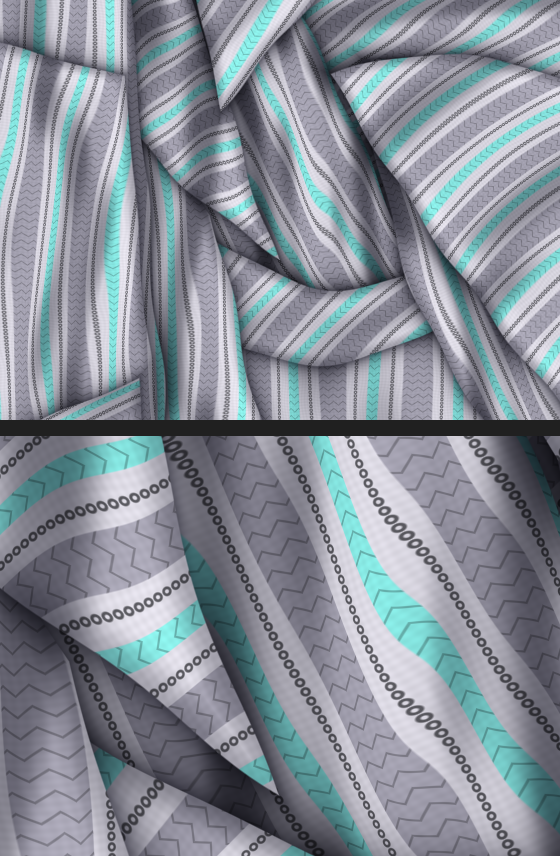
Top, the full canvas; bottom, a detail of the centre.
Reproduce this texture procedurally as a WebGL 2 fragment shader.

```glsl
#version 300 es
precision highp float;
// Crumpled striped cotton: overlapping cloth panels are laid back to front.
// Each panel has two curved edges, its own stripe direction and soft ripples;
// stripes carry chevron stitching, chain lines and a fine woven grain.
uniform vec2 u_resolution;
out vec4 fragColor;

const vec3 PALE = vec3(0.86, 0.85, 0.89);
const vec3 GREY = vec3(0.655, 0.645, 0.705);
const vec3 AQUA = vec3(0.53, 0.91, 0.89);
const vec3 THREAD = vec3(0.22, 0.22, 0.24);
const vec3 SHADOW = vec3(0.15, 0.15, 0.20);
const vec4 EVERYWHERE = vec4(0.0, -9.0, 0.0, 0.0);

vec2 turn(vec2 p, float angle) {
  float c = cos(angle), s = sin(angle);
  return vec2(c * p.x + s * p.y, c * p.y - s * p.x);
}

// Distance to the left of a bent line: (x, y, heading, curvature).
float bentEdge(vec2 p, vec4 line) {
  vec2 q = turn(p - line.xy, line.z);
  return (q.y - line.w * q.x * q.x) / sqrt(1.0 + 4.0 * line.w * line.w * q.x * q.x);
}

float lineMask(float dist, float halfWidth, float blur) {
  return 1.0 - smoothstep(halfWidth - blur, halfWidth + blur, abs(dist));
}

// Rows of thin zigzag stitches running across a band.
float chevrons(vec2 q, float pixel) {
  float zigzag = abs(fract(q.y / 0.021) - 0.5) * 0.018;
  float row = (fract((q.x + zigzag) / 0.017) - 0.5) * 0.017;
  return lineMask(row, 0.0011, pixel);
}

// Small open links strung along a line.
float chain(float across, float along, float pixel) {
  float link = (fract(along / 0.0085) - 0.5) * 0.0085;
  float ring = length(vec2(across, link)) - 0.0027;
  return lineMask(ring, 0.0011, pixel);
}

// Layered sines give irregular, soft pleats.
float pleats(vec2 p, float frequency) {
  vec2 q = p * frequency;
  return 0.65 * sin(q.x + 1.2 * sin(0.35 * q.y + 0.4)) + 0.35 * sin(2.3 * q.x - 0.6 * q.y + 1.7);
}

// Flat cloth: q.x runs along the stripes, q.y across them.
vec3 stripedCloth(vec2 q, float period, float pixel) {
  float centre = abs(fract(q.y / period + 0.5) - 0.5);
  float blur = pixel / period;
  float aqua = lineMask(centre, 0.074, blur);
  float grey = smoothstep(0.345 - blur, 0.345 + blur, centre);
  vec3 color = mix(mix(PALE, GREY, grey), AQUA, aqua);
  color *= 1.0 - 0.25 * chevrons(q, pixel) * max(grey, aqua);
  color = mix(color, THREAD, 0.8 * chain((centre - 0.23) * period, q.x, pixel));
  float grain = sin(q.x * 900.0 + 2.0 * sin(q.y * 70.0)) + sin(q.y * 780.0 + 2.0 * sin(q.x * 55.0));
  return color * (1.0 + 0.014 * grain);
}

// stripe: aqua anchor, heading, bend. ripple: heading, frequency, depth, stripe period.
vec3 drape(vec3 under, vec2 p, vec4 edgeA, vec4 edgeB, vec4 stripe, vec4 ripple) {
  float pixel = 1.0 / u_resolution.y;
  float inside = min(bentEdge(p, edgeA), bentEdge(p, edgeB));
  inside += 0.010 * sin(p.x * 17.0 + 1.0) * sin(p.y * 15.0);
  float wave = pleats(turn(p, ripple.x), ripple.y);
  vec2 q = turn(p - stripe.xy, stripe.z);
  q.y += 0.013 * wave - stripe.w * q.x * q.x;
  float crest = (inside - 0.04) / 0.025;
  // Broad lit crests with narrow, darker valleys.
  float valley = smoothstep(0.1, -0.95, wave);
  float light = 0.96 + 0.25 * ripple.z * wave - 2.3 * ripple.z * valley;
  light *= mix(0.70, 1.0, smoothstep(0.0, 0.03, inside));
  light += 0.06 * exp(-crest * crest);
  vec3 cloth = stripedCloth(q, ripple.w, pixel) * mix(SHADOW, vec3(1.0), clamp(light, 0.0, 1.06));
  float dimming = 0.72 * exp(-max(-inside, 0.0) / 0.022);
  vec3 shaded = under * mix(vec3(1.0), SHADOW, dimming);
  return mix(shaded, cloth, smoothstep(-pixel, pixel, inside));
}

void main() {
  vec2 p = gl_FragCoord.xy / u_resolution.y;
  vec3 color = PALE;
  // Upper right, then the steep centre.
  color = drape(color, p, EVERYWHERE, EVERYWHERE, vec4(0.91, 0.93, 0.62, -0.25), vec4(1.9, 19.0, 0.16, 0.135));
  color = drape(color, p, vec4(0.87, 0.65, 1.99, 0.15), EVERYWHERE, vec4(0.694, 0.67, -1.12, 0.25), vec4(0.35, 30.0, 0.24, 0.14));
  // Bottom strip and the hanging diagonal swag above it.
  color = drape(color, p, vec4(0.78, 0.30, 3.14, 0.0), EVERYWHERE, vec4(0.894, 0.07, 1.57, 0.0), vec4(0.1, 13.0, 0.10, 0.19));
  color = drape(color, p, vec4(0.83, 0.315, 3.14, -1.1), vec4(0.75, 0.137, 0.0, 0.95), vec4(0.79, 0.23, 0.80, -0.35), vec4(-0.8, 15.0, 0.12, 0.155));
  // Right side: falling pleats under a fanned sheet.
  color = drape(color, p, vec4(0.975, 0.34, -1.2, 0.3), vec4(0.9, 0.86, 3.14, 0.7), vec4(1.13, 0.184, -1.16, 0.15), vec4(0.45, 27.0, 0.22, 0.135));
  color = drape(color, p, vec4(1.04, 0.87, 3.14, 0.7), vec4(0.94, 0.566, -1.0, 0.1), vec4(1.02, 0.72, 0.72, -0.55), vec4(-0.75, 17.0, 0.15, 0.15));
  // Lower middle and the pointed fold over it.
  color = drape(color, p, vec4(0.564, 0.236, 1.82, 0.0), vec4(0.443, 0.557, 2.26, 0.0), vec4(0.417, 0.305, 1.62, 0.12), vec4(0.1, 24.0, 0.17, 0.145));
  color = drape(color, p, vec4(0.44, 0.56, -0.75, 0.3), vec4(0.53, 0.775, 1.9, 0.0), vec4(0.451, 0.757, 0.55, -0.2), vec4(0.25, 19.0, 0.20, 0.135));
  // Upper left corner, long left sheet and its turned-up hem.
  color = drape(color, p, vec4(0.32, 0.9, 1.65, 0.0), EVERYWHERE, vec4(0.104, 0.93, 1.54, 0.0), vec4(0.1, 22.0, 0.15, 0.15));
  color = drape(color, p, vec4(0.34, 0.33, 1.66, 0.0), vec4(0.17, 0.85, 2.9, 0.0), vec4(0.26, 0.31, 1.53, -0.22), vec4(0.05, 25.0, 0.17, 0.143));
  color = drape(color, p, vec4(0.19, 0.045, 3.55, 0.4), vec4(0.33, 0.08, 1.66, 0.0), vec4(0.25, 0.04, 0.45, 0.0), vec4(-0.9, 20.0, 0.16, 0.12));
  // Rolled fold at the top centre.
  color = drape(color, p, vec4(0.495, 0.89, -1.35, 0.0), vec4(0.625, 0.86, 0.87, 0.0), vec4(0.59, 0.905, 0.97, -0.2), vec4(-0.6, 20.0, 0.17, 0.15));
  fragColor = vec4(color, 1.0);
}
```
